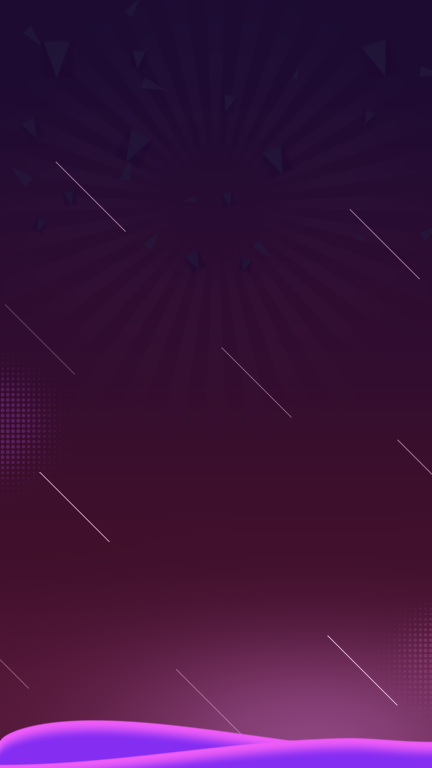
Give the GLSL for this background, as a Shadertoy shader.

```glsl
const vec3 SKY_TOP = vec3(.112, .043, .195);
const vec3 SKY_MID = vec3(.178, .048, .190);
const vec3 SKY_LOW = vec3(.250, .060, .168);
const vec3 SKY_BASE = vec3(.310, .078, .200);
const vec3 GLOW = vec3(.24, .19, .29);
const vec3 WAVE_RIM = vec3(.93, .36, .97);
const vec3 WAVE_BODY = vec3(.52, .18, .95);
const vec3 STREAK_COLOR = vec3(.90, .72, .85);
const vec3 DOT_VIOLET = vec3(.46, .16, .50);
const vec3 DOT_ROSE = vec3(.56, .24, .46);
const vec3 PACKET_BODY = vec3(.115, .030, .185);
const vec3 SLATE = vec3(.135, .105, .235);
const vec2 RAY_CENTER = vec2(.281, .735);
const float RAY_COUNT = 32.;
const float STREAK_LENGTH = .09;
const float STREAK_WIDTH = .0014;
const float DOT_SPACING = .0068;
const float SHARD_CELL = .072;
const float RIM_DEPTH = .024;

// Start of each streak (upper left end) and its strength
const vec3 STREAKS[9] = vec3[9](
    vec3(.073, .789, .55), vec3(.456, .727, .55), vec3(.007, .603, .25),
    vec3(.289, .547, .42), vec3(.518, .427, .55), vec3(.052, .385, .75),
    vec3(.427, .172, .85), vec3(.230, .128, .40), vec3(-.053, .194, .35));

// Centre and half size of each drifting packet
const vec3 PACKETS[13] = vec3[13](
    vec3(.074, .922, .028), vec3(.494, .922, .027), vec3(.174, .807, .024),
    vec3(.361, .789, .021), vec3(.180, .922, .014), vec3(.297, .865, .013),
    vec3(.042, .831, .015), vec3(.479, .846, .011), vec3(.091, .742, .011),
    vec3(.297, .740, .010), vec3(.052, .706, .010), vec3(.254, .659, .014),
    vec3(.319, .655, .010));

float hash(vec2 p) {
    return fract(sin(dot(p, vec2(127.1, 311.7))) * 4375.85);
}

mat2 rotation(float a) {
    return mat2(cos(a), -sin(a), sin(a), cos(a));
}

float cover(float d, float px) {
    return 1. - smoothstep(-px, px, d);
}

float boxDistance(vec2 p, vec2 halfSize) {
    vec2 d = abs(p) - halfSize;
    return max(d.x, d.y);
}

float triangleDistance(vec2 p, float r) {
    return max(abs(p.x) * .94 + p.y * .34, -p.y) - r;
}

float segmentDistance(vec2 p, vec2 a, vec2 b) {
    vec2 ab = b - a;
    return length(p - a - ab * clamp(dot(p - a, ab) / dot(ab, ab), 0., 1.));
}

vec3 sky(vec2 p) {
    vec3 c = mix(SKY_BASE, SKY_LOW, smoothstep(.10, .29, p.y));
    c = mix(c, SKY_MID, smoothstep(.26, .64, p.y));
    c = mix(c, SKY_TOP, smoothstep(.58, .96, p.y));
    vec2 g = (p - vec2(.41, .035)) / vec2(.27, .125);
    return c + GLOW * exp(-dot(g, g));
}

float rays(vec2 p) {
    vec2 d = p - RAY_CENTER;
    float r = length(d);
    float band = smoothstep(-.3, .3, cos(atan(d.x, d.y) * RAY_COUNT));
    return band * smoothstep(.04, .14, r) * (1. - smoothstep(.16, .33, r));
}

float halftone(vec2 p, vec2 center, float radius, float px) {
    float fade = 1. - smoothstep(.25, 1., length(p - center) / radius);
    vec2 cell = fract(p / DOT_SPACING) - .5;
    float d = length(cell) - mix(.14, .36, fade);
    return cover(d * DOT_SPACING, px * .7) * fade;
}

void addWave(inout vec3 color, float y, float top, float px) {
    vec3 fill = mix(WAVE_RIM, WAVE_BODY, smoothstep(.002, RIM_DEPTH, top - y));
    color = mix(color, fill, cover(y - top, px));
}

void mainImage(out vec4 fragColor, in vec2 fragCoord) {
    vec2 p = fragCoord / iResolution.y;
    float px = 1. / iResolution.y;
    vec3 color = sky(p) + .012 * rays(p);

    // Scattered shards
    vec2 id = floor(p / SHARD_CELL);
    float seed = hash(id);
    vec2 offset = (vec2(hash(id + 3.), hash(id + 7.)) - .5) * .5;
    vec2 q = rotation(seed * 40.) * ((fract(p / SHARD_CELL) - .5 - offset) * SHARD_CELL);
    float shard = cover(triangleDistance(q * vec2(1.5, 1.), .003 + .006 * hash(id + 5.)), px);
    color = mix(color, SLATE, shard * step(.6, seed) * .6 * smoothstep(.61, .68, p.y));

    // Packets with a lighter flap
    for (int i = 0; i < 13; i++) {
        float size = PACKETS[i].z;
        vec2 k = rotation(.5 * sin(float(i) * 2.4)) * (p - PACKETS[i].xy);
        float body = cover(boxDistance(k, size * vec2(.75, .85)), px * 2.);
        vec2 flap = vec2(k.x, size * .62 - k.y);
        float lid = cover(triangleDistance(flap, size * .5), px);
        color = mix(color, PACKET_BODY, body * .55);
        color = mix(color, SLATE, lid * body * .6);
    }

    // Halftone patches at the sides
    color = mix(color, DOT_VIOLET, .6 * halftone(p, vec2(-.01, .445), .115, px));
    color = mix(color, DOT_ROSE, .6 * halftone(p, vec2(.58, .135), .105, px));

    // Diagonal streaks
    for (int i = 0; i < 9; i++) {
        vec2 a = STREAKS[i].xy;
        float d = segmentDistance(p, a, a + STREAK_LENGTH * vec2(1., -1.));
        float line = 1. - smoothstep(0., max(px, STREAK_WIDTH), d);
        color = mix(color, STREAK_COLOR, line * STREAKS[i].z);
    }

    // Two overlapping waves
    float back = .034 + .028 * sin(3.1416 * pow(p.x / .39, .6));
    float front = .004 + .035 * smoothstep(0., .47, p.x) - .005 * smoothstep(.45, .56, p.x);
    addWave(color, p.y, back, px);
    addWave(color, p.y, front, px);
    fragColor = vec4(color, 1.);
}
```
